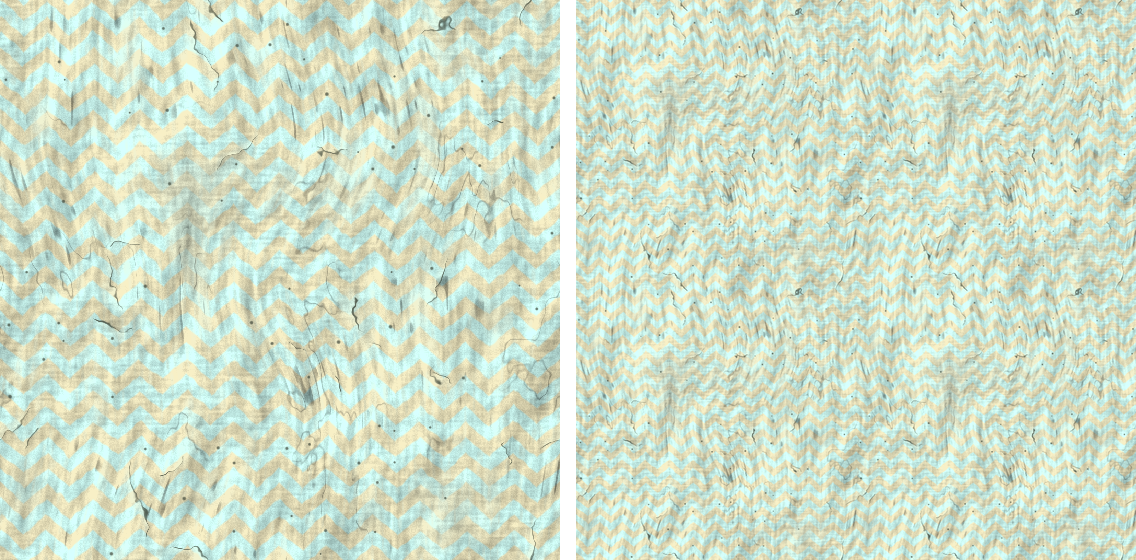
Left: one tile. Right: repeated 2 by 2.
Reproduce this pattern procedurally as a WebGL 2 fragment shader.

```glsl
#version 300 es
precision highp float;
// Pale aqua and cream chevrons, 12 zigzags across by 18 rows, on worn plaster.
// Wrapping value noise gives the brush streaks, weave, relief and faded paint;
// a loop scatters bent cracks with lit lips. Everything tiles on the unit square.
uniform vec2 u_resolution;
out vec4 outColor;

float hash(vec2 p) {
  vec3 q = fract(p.xyx * 0.1031);
  q += dot(q, q.yzx + 33.33);
  return fract((q.x + q.y) * q.z);
}

// Value noise with n whole cells across the tile
float noise(vec2 uv, vec2 n) {
  vec2 p = uv * n, i = floor(p), f = p - i;
  f = f * f * (3.0 - 2.0 * f);
  vec2 a = mod(i, n), b = mod(i + 1.0, n), seed = n * 1.7;
  return mix(mix(hash(a + seed), hash(vec2(b.x, a.y) + seed), f.x),
             mix(hash(vec2(a.x, b.y) + seed), hash(b + seed), f.x), f.y);
}

float fbm(vec2 uv, vec2 n) {
  float sum = 0.0, amp = 0.53;
  for (int k = 0; k < 4; k++) {
    sum += amp * noise(uv, n);
    n *= 2.0;
    amp *= 0.5;
  }
  return sum;
}

// Aqua coverage: 1 inside an aqua stripe, 0 inside a cream one
float chevron(vec2 uv, float softness) {
  float zigzag = abs(fract(uv.x * 12.0) - 0.5) * 2.0;
  float row = uv.y * 18.0 - 0.64 * zigzag - 0.08;
  float d = abs(fract(row) - 0.5);
  return smoothstep(0.25 - softness, 0.25 + softness, d);
}

// Dark line (x), signed lip shading (y) and bare plaster (z) of all cracks
vec3 cracks(vec2 uv) {
  vec3 result = vec3(0.0);
  vec2 bend = vec2(fbm(uv, vec2(13.0)), fbm(uv, vec2(17.0))) - 0.5;
  float gap = noise(uv, vec2(47.0));
  for (int i = 0; i < 22; i++) {
    float id = float(i) + 1.0;
    vec2 center = vec2(hash(vec2(id, 3.0)), hash(vec2(id, 11.0)));
    float size = hash(vec2(id, 23.0)), angle = 3.1416 * hash(vec2(id, 37.0));
    vec2 d = fract(uv - center + 0.5) - 0.5;
    d = mat2(cos(angle), -sin(angle), sin(angle), cos(angle)) * d + bend * 0.075;
    float t = d.x / mix(0.018, 0.085, size * size);
    float taper = max(1.0 - t * t, 0.0);
    float width = 0.0032 * taper * gap * gap * (0.4 + size);
    float line = 1.0 - smoothstep(width * 0.4, width + 0.0016, abs(d.y));
    result.x = max(result.x, line * smoothstep(0.0, 0.35, taper) * (0.25 + 0.75 * gap));
    result.y += taper * sign(d.y) * exp(-abs(d.y) * 150.0);
    result.z = max(result.z, taper * size * smoothstep(0.0, 0.002, d.y)
                             * (1.0 - smoothstep(0.008, 0.02, d.y)));
  }
  return result;
}

void main() {
  vec2 uv = gl_FragCoord.xy / u_resolution;

  // Slow warp for brush direction, small one for uneven stripe edges
  vec2 drift = vec2(noise(uv, vec2(4.0)), noise(uv, vec2(5.0))) - 0.5;
  vec2 brushed = uv + drift * vec2(0.09, 0.05);
  vec2 ragged = vec2(noise(uv, vec2(90.0, 60.0)), noise(uv, vec2(110.0, 50.0))) - 0.5;
  vec2 wobble = vec2(noise(uv, vec2(14.0)), noise(uv, vec2(16.0))) - 0.5;
  vec2 painted = uv + wobble * 0.006 + ragged * 0.004;

  // Paint, faded in patches toward bare plaster
  vec3 cream = vec3(0.90, 0.87, 0.72), aqua = vec3(0.78, 0.95, 0.925);
  vec3 plaster = vec3(0.85, 0.89, 0.80);
  vec3 color = mix(cream, aqua, chevron(painted, 0.05));
  float faded = smoothstep(0.5, 0.8, fbm(brushed, vec2(19.0, 9.0)));
  float scuffed = smoothstep(0.62, 0.9, noise(brushed, vec2(150.0, 36.0)));
  color = mix(color, plaster, 0.55 * faded + 0.3 * scuffed);

  // Relief lit from the upper left, with broad stains
  float slope = fbm(brushed, vec2(11.0, 7.0))
              - fbm(brushed + vec2(-0.003, 0.003), vec2(11.0, 7.0));
  float shade = 0.98 + 3.2 * slope + 0.16 * (fbm(uv, vec2(6.0)) - 0.5);

  // Vertical brush streaks and fine woven threads
  float streak = noise(brushed, vec2(170.0, 14.0)) + noise(brushed, vec2(95.0, 9.0)) - 1.0;
  float patchy = smoothstep(0.3, 0.7, noise(uv, vec2(7.0)));
  shade += streak * mix(0.06, 0.13, patchy);
  shade += 0.10 * (noise(uv, vec2(36.0, 230.0)) - 0.5) * (1.3 - patchy);
  shade += 0.10 * (noise(uv, vec2(230.0, 40.0)) - 0.5);
  shade += 0.08 * (hash(floor(uv * 512.0)) - 0.5);

  // Hairline wrinkles in a few regions, deeper scratches along the brush
  float crease = abs(fbm(brushed, vec2(15.0, 8.0)) - 0.5);
  float wrinkled = smoothstep(0.55, 0.8, noise(uv, vec2(9.0, 10.0)));
  shade -= 0.22 * wrinkled * (1.0 - smoothstep(0.0, 0.016, crease));
  shade -= 0.28 * smoothstep(0.83, 0.97, noise(brushed, vec2(130.0, 24.0))) * patchy;

  // Cracks and their raised lips
  vec3 crack = cracks(uv);
  color = mix(color, plaster, 0.6 * crack.z);
  shade += 0.11 * clamp(crack.y, -1.0, 1.0);

  // Sparse dark pits, one chance per cell
  vec2 cell = floor(uv * 32.0);
  vec2 spot = 0.3 + 0.4 * vec2(hash(cell + 5.0), hash(cell + 71.0));
  float radius = mix(0.03, 0.11, hash(cell + 19.0));
  float pit = 1.0 - smoothstep(radius * 0.4, radius + 0.05, length(fract(uv * 32.0) - spot));
  pit *= step(0.93, hash(cell + 43.0));

  color *= clamp(shade, 0.5, 1.08);
  color = mix(color, vec3(0.24, 0.27, 0.22), max(0.85 * crack.x, 0.7 * pit));
  outColor = vec4(color, 1.0);
}
```
